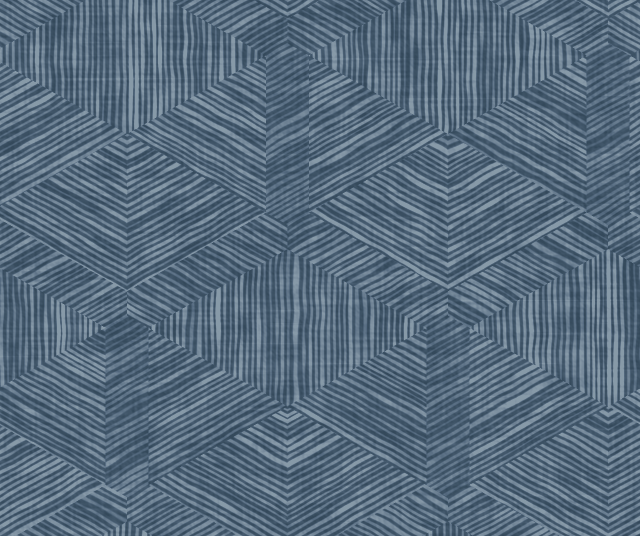
Reproduce this pattern procedurally as a WebGL 1 fragment shader.

```glsl
precision highp float;
// Hatched hexagons on woven linen: two repeats across, rows staggered by half.
// Each hexagon holds an upright-striped rhombus, a chevron rhombus and two
// hatched triangles, framed by hatched bands; noise adds brush and cloth wear.

uniform vec2 u_resolution;

const float REPEATS = 1.995;              // hexagons across the canvas
const float Y_STRETCH = 1.02;             // flattens the hexagons slightly
const vec2 ORIGIN = vec2(0.896, 0.412);   // centre of one hexagon
const vec2 LATTICE = vec2(1.0, 1.7320508);
const float INNER = 0.433;                // hexagon apothem, bands lie outside
const float STRIPES = 52.0;               // hatch lines per hexagon width
const float WOBBLE = 0.32;                // hand-drawn line displacement
const float SPACING = 1.1;                // drift of the gaps between lines
const float LINE_WIDTH = 0.50;            // light share of each hatch period
const float THREADS = 125.0;              // linen threads per hexagon width
const float WEAVE = 0.20;                 // strength of the linen threads
const float WEAR = 0.10;                  // strength of the broad fading
const vec3 INK = vec3(0.205, 0.288, 0.358);
const vec3 MID = vec3(0.332, 0.416, 0.500);
const vec3 CHALK = vec3(0.530, 0.602, 0.660);

float hash(vec2 p) {
  vec3 k = fract(p.xyx * vec3(0.1031, 0.1030, 0.0973));
  k += dot(k, k.yzx + 33.33);
  return fract((k.x + k.y) * k.z);
}

float noise(vec2 p) {
  vec2 i = floor(p), f = fract(p);
  f = f * f * (3.0 - 2.0 * f);
  return mix(mix(hash(i), hash(i + vec2(1.0, 0.0)), f.x),
             mix(hash(i + vec2(0.0, 1.0)), hash(i + vec2(1.0, 1.0)), f.x), f.y);
}

// Offset from the nearest hexagon centre
vec2 hexOffset(vec2 p) {
  vec2 a = p - LATTICE * floor(p / LATTICE + 0.5);
  vec2 h = p - 0.5 * LATTICE;
  vec2 b = h - LATTICE * floor(h / LATTICE + 0.5);
  return dot(a, a) < dot(b, b) ? a : b;
}

// Hatch tone: x runs across the lines, y along them
float hatch(vec2 uv, vec2 p, float seed, float contrast, float pixel) {
  float v = uv.x * STRIPES + WOBBLE * (noise(p * 15.0 + seed) - 0.5);
  v += SPACING * (noise(vec2(uv.x * 15.0, seed)) - 0.5);
  float line = floor(v);
  float grain = noise(vec2(line * 3.7 + seed, uv.y * 12.0));
  float stroke = hash(vec2(line, seed));
  float width = LINE_WIDTH + 0.32 * (grain - 0.5) + 0.30 * (stroke - 0.5);
  float soft = 0.14 + pixel * STRIPES;
  float tri = abs(fract(v) - 0.5) * 2.0;
  float light = 1.0 - smoothstep(width - soft, width + soft, tri);
  float peak = 0.70 + 0.32 * grain + 0.34 * (stroke - 0.5);
  return 0.08 + 0.11 * grain + contrast * light * peak;
}

// Picks the face under p and returns its hatch tone
float hexPattern(vec2 p, float pixel) {
  vec2 q = hexOffset(p);
  vec2 cell = floor((p - q) * vec2(2.0, 1.1547) + 0.5);
  vec2 m = abs(q);
  float slant = 0.5 * m.x + 0.866 * m.y;
  float rise = m.x * 0.57735;
  float face = 0.0, contrast = 0.78;
  vec2 uv;
  if (max(m.x, slant) > INNER) {
    // Bands keep continuous coordinates so neighbouring cells join
    float lean = (m.x > slant || q.x * q.y > 0.0) ? 1.0 : -1.0;
    uv = vec2(dot(p, vec2(-0.5 * lean, 0.866)), dot(p, vec2(0.866, 0.5 * lean)));
    contrast = m.x > slant ? 0.56 : 0.70;
    cell = vec2(0.0);
    face = lean + 2.0;
  } else if (q.y > rise) {
    // Upright stripes, gathered into light and dark groups
    uv = q;
    face = 5.0;
    contrast = 0.67 + 0.24 * noise(vec2(q.x * 17.0 + cell.x * 5.3, cell.y * 7.1));
  } else if (q.y < -rise) {
    // Chevrons, parallel to the lower edges
    uv = vec2(-0.5 * m.x + 0.866 * q.y, 0.866 * q.x + 0.5 * q.y * sign(q.x));
    face = 7.0;
  } else {
    // Side triangles, hatched parallel to their lower edge
    uv = vec2(0.5 * m.x + 0.866 * q.y, 0.866 * m.x - 0.5 * q.y);
    face = q.x > 0.0 ? 11.0 : 13.0;
    contrast = 0.74;
  }
  float seed = face * 3.1 + dot(cell, vec2(17.0, 29.0));
  float shade = face < 4.0 ? 0.0 : 0.04 * (hash(vec2(seed, 4.0)) - 0.5);
  return hatch(uv, p, seed, contrast, pixel) + shade;
}

// Fine threads, twill grain and occasional long pale slubs
float linen(vec2 p) {
  float weft = noise(vec2(p.x * 9.0, p.y * THREADS));
  float warp = noise(vec2(p.x * THREADS, p.y * 9.0) + 40.0);
  float twill = noise(vec2(p.x + p.y, (p.x - p.y) * 0.6) * THREADS + 150.0);
  float slub = smoothstep(0.80, 1.0, noise(vec2(p.x * 5.0, p.y * 95.0) + 90.0));
  return WEAVE * (weft + 0.8 * warp + 0.7 * twill - 1.25) + 0.10 * slub;
}

void main() {
  float pixel = REPEATS / u_resolution.x;
  vec2 scale = vec2(1.0, Y_STRETCH);
  float tone = 0.0;
  // Four samples smooth the seams between faces
  for (int i = 0; i < 4; i++) {
    float k = float(i);
    vec2 jitter = vec2(mod(k, 2.0), floor(k * 0.5)) * 0.5 - 0.25;
    vec2 p = (gl_FragCoord.xy + jitter) * pixel * scale - ORIGIN;
    tone += 0.25 * hexPattern(p, pixel * 0.5);
  }
  vec2 p = gl_FragCoord.xy * pixel * scale - ORIGIN;
  float wear = 0.5 * noise(p * 5.0 + 20.0) + 0.5 * noise(p * vec2(10.0, 24.0) + 60.0);
  tone = clamp(tone + linen(p) + WEAR * (wear - 0.5), 0.0, 1.0);
  vec3 color = mix(INK, MID, min(tone * 2.0, 1.0));
  color = mix(color, CHALK, max(tone - 0.5, 0.0) * 2.0);
  gl_FragColor = vec4(color, 1.0);
}
```
